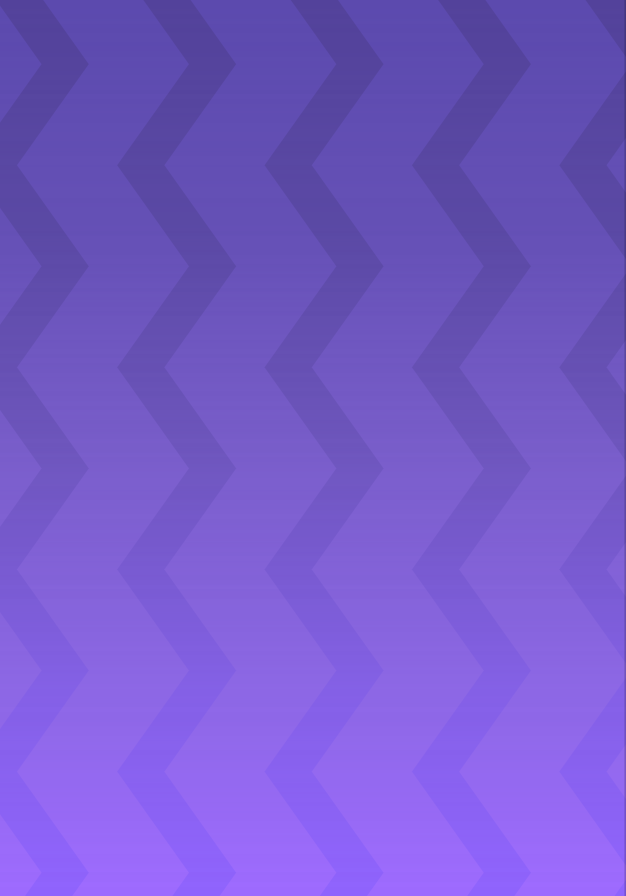
Reproduce this pattern procedurally as a Shadertoy shader.

```glsl
// Vertical zigzag ribbons over a violet gradient that brightens downward.

// All lengths are fractions of the canvas height.
const vec2 PERIOD = vec2(0.1645, 0.2256);
const float SWING = 0.0801;
const float RIBBON_WIDTH = 0.0527;
const vec2 FIRST_TIP = vec2(0.2372, 0.0716);
const float BAND_COUNT = 190.0;

float hash(float n) {
    return fract(sin(n * 127.1) * 43758.5453);
}

// Triangle wave: 0 at whole numbers, 1 halfway between them.
float triangleWave(float x) {
    return 2.0 * abs(fract(x + 0.5) - 0.5);
}

// Signed distance to the nearest ribbon edge, negative inside.
float zigzagDistance(vec2 p, vec2 period, float swing, float width) {
    float centre = -swing * triangleWave(p.y / period.y);
    float offset = abs(mod(p.x - centre + 0.5 * period.x, period.x) - 0.5 * period.x);
    float slope = 2.0 * swing / period.y;
    return (offset - 0.5 * width) / sqrt(1.0 + slope * slope);
}

// Five colour stops from the top (0) to the bottom (1).
vec3 verticalGradient(float t, vec3 a, vec3 b, vec3 c, vec3 d, vec3 e) {
    vec3 color = mix(a, b, smoothstep(0.0, 0.25, t));
    color = mix(color, c, clamp((t - 0.25) / 0.25, 0.0, 1.0));
    color = mix(color, d, clamp((t - 0.5) / 0.28, 0.0, 1.0));
    return mix(color, e, clamp((t - 0.78) / 0.22, 0.0, 1.0));
}

vec3 groundColor(float t) {
    return verticalGradient(t,
        vec3(0.362, 0.292, 0.685), vec3(0.392, 0.312, 0.710),
        vec3(0.472, 0.365, 0.790), vec3(0.553, 0.405, 0.900),
        vec3(0.620, 0.420, 1.000));
}

vec3 ribbonColor(float t) {
    return verticalGradient(t,
        vec3(0.328, 0.262, 0.610), vec3(0.352, 0.284, 0.643),
        vec3(0.430, 0.336, 0.740), vec3(0.520, 0.378, 0.905),
        vec3(0.565, 0.390, 0.995));
}

void mainImage(out vec4 fragColor, in vec2 fragCoord) {
    float pixel = 1.0 / iResolution.y;
    vec2 p = fragCoord * pixel;
    p.y = 1.0 - p.y;

    // Ribbons over the ground
    float distanceToRibbon = zigzagDistance(p - FIRST_TIP, PERIOD, SWING, RIBBON_WIDTH);
    float ribbon = 1.0 - smoothstep(-0.7 * pixel, 0.7 * pixel, distanceToRibbon);
    vec3 color = mix(groundColor(p.y), ribbonColor(p.y), ribbon);

    // Faint horizontal banding
    color += 0.006 * (hash(floor(p.y * BAND_COUNT)) - 0.5);

    // Thin shadow along the right edge
    float edgeGap = iResolution.x * pixel - p.x;
    color *= 1.0 - 0.18 * (1.0 - smoothstep(0.001, 0.0025, edgeGap));

    fragColor = vec4(color, 1.0);
}
```
